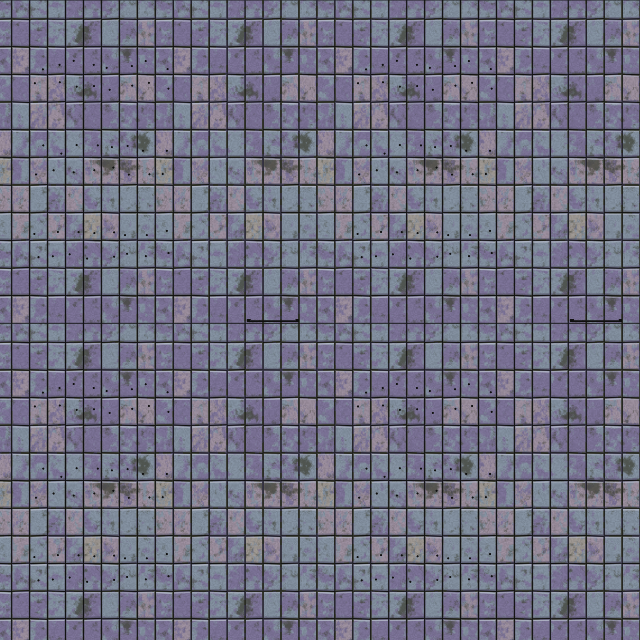
Write a WebGL 1 fragment shader that draws this texture.

```glsl
precision highp float;
// Weathered slate-blue and violet wall tiles with dark grout, grime, pinholes and a cracked seam.
uniform vec2 u_resolution;

// Layout, in canvas units measured from the top left
const float BLOCK = 0.505;               // side of the large repeat
const vec2 TILE = vec2(0.028056, 0.0432);
const float FIRST_COLUMN = 0.0182;
const float SHORT_ROW = 0.0298;          // cut row at the top of each block
const float CYCLE = 9.0;                 // tiles before the wear repeats
const float GROUT_HALF = 0.0014;
const float CORE_HALF = 0.0006;
const float SEAM_HALF = 0.0007;
const float WOBBLE = 0.0022;
const float PIN_RADIUS = 0.0016;
const float PIN_PERIOD = 0.1315;
const float PIN_TOP = 0.085;

const vec3 SLATE = vec3(0.50, 0.55, 0.61);
const vec3 VIOLET = vec3(0.47, 0.435, 0.575);
const vec3 PINK = vec3(0.59, 0.54, 0.60);
const vec3 SAND = vec3(0.60, 0.58, 0.55);
const vec3 HIGHLIGHT = vec3(0.71, 0.73, 0.79);
const vec3 SHADE = vec3(0.28, 0.27, 0.35);
const vec3 GRIME = vec3(0.24, 0.25, 0.20);
const vec3 BLACK = vec3(0.06);

float hash(vec2 p) {
  vec3 q = fract(p.xyx * 0.1031);
  q += dot(q, q.yzx + 33.33);
  return fract((q.x + q.y) * q.z);
}

float noise(vec2 p) {
  vec2 i = floor(p), f = fract(p);
  f = f * f * (3.0 - 2.0 * f);
  return mix(mix(hash(i), hash(i + vec2(1.0, 0.0)), f.x),
             mix(hash(i + vec2(0.0, 1.0)), hash(i + 1.0), f.x), f.y);
}

float fbm(vec2 p) {
  float sum = 0.0, gain = 0.5;
  for (int i = 0; i < 4; i++) {
    sum += gain * noise(p);
    p = p * 2.03 + 17.7;
    gain *= 0.56;
  }
  return sum;
}

float cover(float d, float halfWidth, float px) {
  return 1.0 - smoothstep(halfWidth - 0.5 * px, halfWidth + 0.5 * px, abs(d));
}

float boxDistance(vec2 p, vec2 halfSize) {
  vec2 d = abs(p) - halfSize;
  return length(max(d, 0.0)) + min(max(d.x, d.y), 0.0);
}

float stain(vec2 p, vec2 center, vec2 radius) {
  return 1.0 - smoothstep(0.1, 1.2, length((p - center) / radius));
}

// Mottled glaze: violet rows fade into pink and sandy ones
vec3 glaze(vec2 id, vec2 wear) {
  float mood = 0.5 + 0.5 * cos(6.28318 * (id.y - 1.5) / CYCLE);
  float grain = fbm(wear * vec2(2.6, 4.0) + id * 13.0);
  float tint = hash(id + 3.7);
  float violet = smoothstep(0.38, 0.64, grain + 0.5 * (tint - 0.5) + 0.22 * (mood - 0.6));
  vec3 color = mix(SLATE, VIOLET, violet);
  float kind = hash(id + 51.3);
  float warm = step(0.84 - 0.3 * (1.0 - mood), kind);
  vec3 warmTone = mix(PINK, SAND, step(0.93, kind) * (1.0 - mood));
  color = mix(color, warmTone, warm * smoothstep(0.3, 0.6, fbm(wear * 5.0 + 40.0)));
  return color * (0.94 + 0.12 * noise(wear * vec2(16.0, 25.0)));
}

void main() {
  vec2 uv = gl_FragCoord.xy / u_resolution;
  float px = 1.0 / min(u_resolution.x, u_resolution.y);
  vec2 block = mod(vec2(uv.x - FIRST_COLUMN, 1.0 - uv.y), BLOCK);
  vec2 t = (block - vec2(0.0, SHORT_ROW)) / TILE;
  vec2 wear = mod(t, CYCLE);
  vec2 id = floor(wear);
  vec3 color = glaze(id, wear);

  // Grime patches and small scuffs
  float patches = stain(wear, vec2(4.1, 0.55), vec2(0.75, 0.5));
  patches = max(patches, 0.9 * stain(wear, vec2(6.4, 1.2), vec2(0.5, 0.4)));
  patches = max(patches, 0.8 * stain(wear, vec2(4.2, 2.7), vec2(0.6, 0.4)));
  patches = max(patches, stain(wear, vec2(7.2, 4.5), vec2(0.8, 0.5)));
  patches = max(patches, 0.9 * stain(wear, vec2(5.6, 5.25), vec2(1.8, 0.5)));
  float dirt = fbm(wear * vec2(3.4, 5.2) + 70.0);
  color = mix(color, GRIME, 0.72 * smoothstep(0.5, 0.9, dirt + 0.42 * patches - 0.08));

  // Grout: uneven horizontal joints with a lit upper tile edge, straight vertical joints
  vec2 joint = floor(t + 0.5);
  float tilt = hash(vec2(id.x, joint.y) + 9.1) - 0.5;
  vec2 d = (t - joint) * TILE;
  d.y -= WOBBLE * tilt * (fract(t.x) - 0.3);
  float seam = min(block.y, BLOCK - block.y);
  if (joint.y > 10.5) d.y = TILE.y;
  float lit = cover(d.y - 0.0026, 0.0011, px) * (0.35 + 0.5 * hash(id + 21.0));
  color = mix(color, HIGHLIGHT, lit);
  color = mix(color, SHADE, 0.4 * cover(d.y + 0.0022, 0.0012, px));
  vec3 sideTone = mix(GRIME, SHADE, step(0.5, noise(wear * vec2(3.0, 5.0))));
  color = mix(color, sideTone, max(cover(d.x, GROUT_HALF, px), cover(d.y, GROUT_HALF, px)));
  float core = max(cover(d.x, CORE_HALF, px), cover(d.y, CORE_HALF, px));
  core = max(core, cover(seam, SEAM_HALF, px));

  // Pinholes: paired rows over the left half of each block
  float group = floor((block.y - PIN_TOP) / PIN_PERIOD);
  float column = floor(t.x);
  if (column > 0.5 && column < 8.5 && group > -0.5 && group < 2.5) {
    for (int i = 0; i < 2; i++) {
      vec2 seed = vec2(column, float(i) + 2.0 * group);
      vec2 pin = vec2(column + 0.2 + 0.6 * hash(seed), 0.0) * TILE;
      pin.y = PIN_TOP + group * PIN_PERIOD + 0.0166 + 0.0339 * float(i)
            + 0.014 * (hash(seed + 5.5) - 0.5);
      core = max(core, cover(length(block - pin), PIN_RADIUS, px));
    }
  }

  // Open crack along the seam, with a chip at each end
  vec2 crack = block - vec2(0.4085, 0.5018);
  float gap = boxDistance(crack, vec2(0.0395, 0.0013));
  gap = min(gap, boxDistance(vec2(abs(crack.x) - 0.038, crack.y + 0.001), vec2(0.003, 0.0022)));
  core = max(core, 1.0 - smoothstep(-0.5 * px, 0.5 * px, gap));

  gl_FragColor = vec4(mix(color, BLACK, core), 1.0);
}
```
